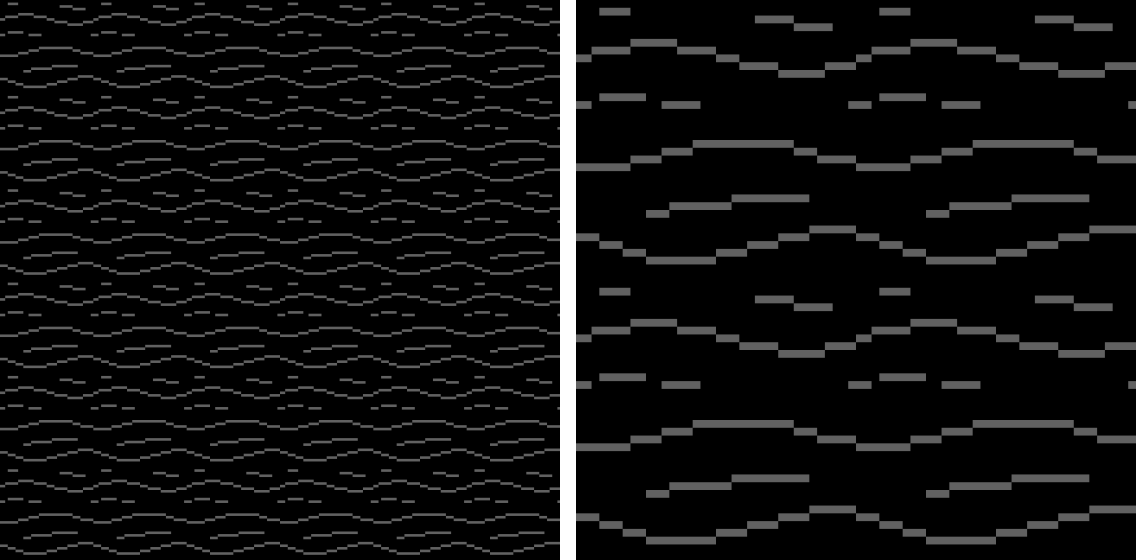
Left: the whole. Right: its middle third, enlarged.
Write a Shadertoy shader that draws this pattern.

```glsl
// Stepped water lines: grey pixel-art waves and loose ripples on black.
// Each tile is a 36 x 36 cell grid; every stroke is a run of cells one row high,
// wrapped at the tile border and box-filtered over the pixel for smooth edges.

const float REPEATS = 6.0;
const float CELLS = 36.0;
const vec3 WATER = vec3(0.0);
const vec3 LINE = vec3(0.38);

// Loose ripples: row from the top, first column, end column
const int RIPPLES = 9;
const vec3 ripples[RIPPLES] = vec3[RIPPLES](
    vec3(1, 3, 7), vec3(2, 23, 28), vec3(3, 28, 33),
    vec3(12, 3, 9), vec3(13, 11, 16), vec3(13, 35, 38),
    vec3(25, 20, 30), vec3(26, 12, 20), vec3(27, 9, 12));

// Share of a pixel covered by a horizontal run of cells
float run(vec2 cell, vec2 pixel, float row, float start, float end) {
    vec2 halfSize = 0.5 * vec2(end - start, 1.0);
    vec2 d = cell - vec2(start, row) - halfSize;
    d -= CELLS * round(d / CELLS);
    vec2 low = max(d - 0.5 * pixel, -halfSize);
    vec2 high = min(d + 0.5 * pixel, halfSize);
    vec2 cover = max(high - low, 0.0) / pixel;
    return cover.x * cover.y;
}

// Closed staircase: columns of the steps down and up, counted from the crest start
float wave(vec2 cell, vec2 pixel, vec2 crest, vec4 down, vec4 up) {
    cell.x -= crest.x;
    float ink = run(cell, pixel, crest.y, 0.0, down[0]);
    for (int k = 0; k < 3; k++) {
        float row = crest.y + float(k + 1);
        ink += run(cell, pixel, row, down[k], down[k + 1]);
        ink += run(cell, pixel, row, up[2 - k], up[3 - k]);
    }
    return ink + run(cell, pixel, crest.y + 4.0, down[3], up[0]);
}

void mainImage(out vec4 fragColor, in vec2 fragCoord) {
    vec2 uv = fragCoord / iResolution.xy;
    vec2 cell = fract(vec2(uv.x, 1.0 - uv.y) * REPEATS) * CELLS;
    vec2 pixel = REPEATS * CELLS / iResolution.xy;

    // Three long waves; the middle one is a step shallower
    float ink = wave(cell, pixel, vec2(7, 5), vec4(6, 11, 14, 19), vec4(25, 29, 31, 36));
    ink += wave(cell, pixel, vec2(15, 18), vec4(13, 16, 21, 24), vec4(24, 28, 32, 36));
    ink += wave(cell, pixel, vec2(30, 29), vec4(6, 9, 12, 15), vec4(24, 28, 32, 36));

    // Short ripples between the waves
    for (int i = 0; i < RIPPLES; i++) {
        vec3 r = ripples[i];
        ink += run(cell, pixel, r.x, r.y, r.z);
    }

    fragColor = vec4(mix(WATER, LINE, clamp(ink, 0.0, 1.0)), 1.0);
}
```
